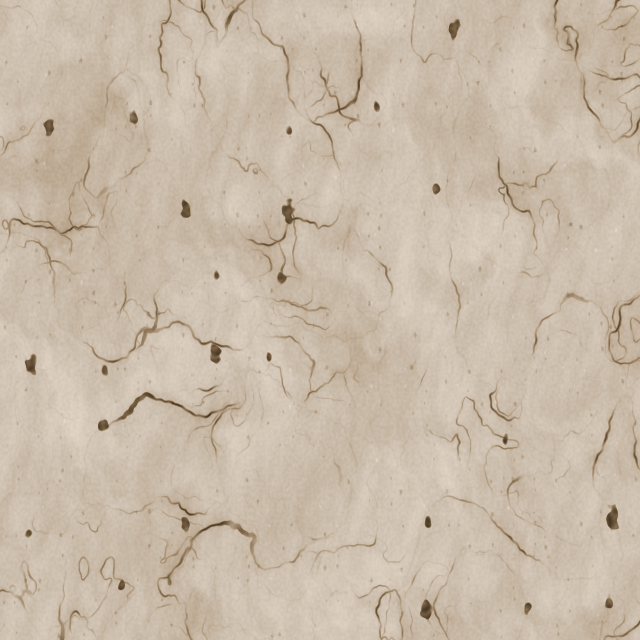
Write a Shadertoy shader that draws this texture.

```glsl
// Beige marble with crinkled brown veins, small dark pits and pale clouds.
// Veins are level lines of warped gradient noise, faded in patches; every
// layer shifts one scalar tone, which a colour ramp turns into stone.

vec2 hash2(vec2 p) {
    vec3 q = fract(p.xyx * vec3(0.1031, 0.1030, 0.0973));
    q += dot(q, q.yzx + 33.33);
    return fract((q.xx + q.yz) * q.zy);
}

float cornerSlope(vec2 cell, vec2 offset) {
    float angle = 6.2832 * hash2(cell).x;
    return dot(vec2(cos(angle), sin(angle)), offset);
}

float gradientNoise(vec2 p) {
    vec2 i = floor(p), f = p - i;
    vec2 u = f * f * f * (f * (f * 6.0 - 15.0) + 10.0);
    vec2 e = vec2(1.0, 0.0);
    float low = mix(cornerSlope(i, f), cornerSlope(i + e.xy, f - e.xy), u.x);
    float high = mix(cornerSlope(i + e.yx, f - e.yx), cornerSlope(i + e.xx, f - e.xx), u.x);
    return mix(low, high, u.y);
}

float fbm(vec2 p) {
    float sum = 0.0, amp = 0.5;
    for (int i = 0; i < 5; i++) {
        sum += amp * gradientNoise(p);
        p = mat2(1.6, 1.2, -1.2, 1.6) * p + 17.3;
        amp *= 0.5;
    }
    return sum;
}

// Signed fields for large, medium and hair veins, sharing one crinkling warp
vec3 veinFields(vec2 p) {
    vec2 s = p * vec2(6.0, 4.5);
    vec2 q = p + 0.14 * vec2(fbm(s + 5.0), fbm(s + 41.0));
    return vec3(gradientNoise(q * vec2(5.0, 3.2) + 11.4),
                gradientNoise(q * vec2(9.0, 6.5) + 27.7),
                gradientNoise(q * vec2(17.0, 13.0) + 63.2)) - vec3(0.04, 0.07, 0.05);
}

// Scattered ragged spots, at most one per grid cell, taller than wide
float spots(vec2 p, float grid, float chance, float radius, float px) {
    vec2 cell = floor(p * grid);
    vec2 place = hash2(cell + 7.0), kind = hash2(cell + 91.0);
    vec2 d = p - (cell + 0.3 + 0.4 * place) / grid;
    float size = radius * (0.35 + 0.65 * kind.y * kind.y);
    float ragged = 1.0 + 0.9 * gradientNoise(p * 0.9 / radius);
    float edge = length(d * vec2(1.0, 0.6)) - size * ragged;
    return step(kind.x, chance) * (1.0 - smoothstep(-px, px, edge));
}

// Tone is the red level; green and blue fall behind it as the stone darkens
vec3 stoneColor(float tone) {
    vec3 gap = mix(vec3(0.0, 0.09, 0.20), vec3(0.0, 0.05, 0.11), smoothstep(0.66, 0.84, tone));
    return tone - gap * min(1.0, tone / 0.45);
}

void mainImage(out vec4 fragColor, in vec2 fragCoord) {
    vec2 p = fragCoord / iResolution.y;
    float px = 1.0 / iResolution.y;

    // Distance to each vein set, from the field and its slope
    vec2 e = vec2(0.0008, 0.0);
    vec3 field = veinFields(p);
    vec3 dx = (veinFields(p + e.xy) - field) / e.x;
    vec3 dy = (veinFields(p + e.yx) - field) / e.x;
    vec3 dist = abs(field) / max(sqrt(dx * dx + dy * dy), vec3(1.2, 2.4, 4.5));

    // Patches where the veins surface, and places where they swell
    float patchy = fbm(p * vec2(5.5, 4.5) + 31.0);
    vec3 mask = vec3(fbm(p * vec2(5.0, 4.0) + 3.0), patchy, patchy);
    vec3 visible = 0.08 + 0.92 * smoothstep(vec3(-0.05, 0.0, 0.03), vec3(0.24, 0.27, 0.3), mask);
    float swell = 1.0 + 2.0 * smoothstep(0.2, 0.5, gradientNoise(p * vec2(15.0, 10.0) + 8.0));
    float broken = clamp(0.68 + 1.1 * gradientNoise(p * 48.0), 0.2, 1.0);

    vec3 width = vec3(0.0014, 0.0012, 0.0008) * (0.6 + 0.6 * visible) * swell;
    vec3 line = 1.0 - smoothstep(width - px, width + px, dist);
    vec3 ink = line * visible * broken * vec3(0.46, 0.42, 0.28);
    vec3 halo = exp(-dist / vec3(0.007, 0.006, 0.004)) * visible * vec3(0.06, 0.055, 0.03);

    // Clouds, upright streaks and fine grain
    float bend = fbm(p * 4.0 + 70.0);
    float tone = 0.801 + 0.13 * fbm(p * vec2(5.0, 3.6) + 1.8 * bend + 19.0);
    tone += 0.08 * fbm(p * vec2(34.0, 13.0) + 3.0 * bend);
    tone += 0.03 * gradientNoise(p * vec2(210.0, 170.0));
    tone += 0.008 * smoothstep(-0.03, 0.03, field.x);

    // Veins, specks, flecks and pits
    tone -= max(ink.x, max(ink.y, ink.z)) + max(halo.x, max(halo.y, halo.z));
    tone -= 0.10 * spots(p, 58.0, 0.13, 0.0022, px);
    tone += 0.07 * spots(p + 3.7, 37.0, 0.06, 0.0018, px);
    float pit = spots(p + 0.013 * bend, 8.0, 0.32, 0.011, px);
    float pitTone = 0.36 + 0.28 * gradientNoise(p * 95.0);
    tone = mix(tone, min(tone, pitTone), 0.9 * pit);

    fragColor = vec4(stoneColor(clamp(tone, 0.12, 0.9)), 1.0);
}
```
